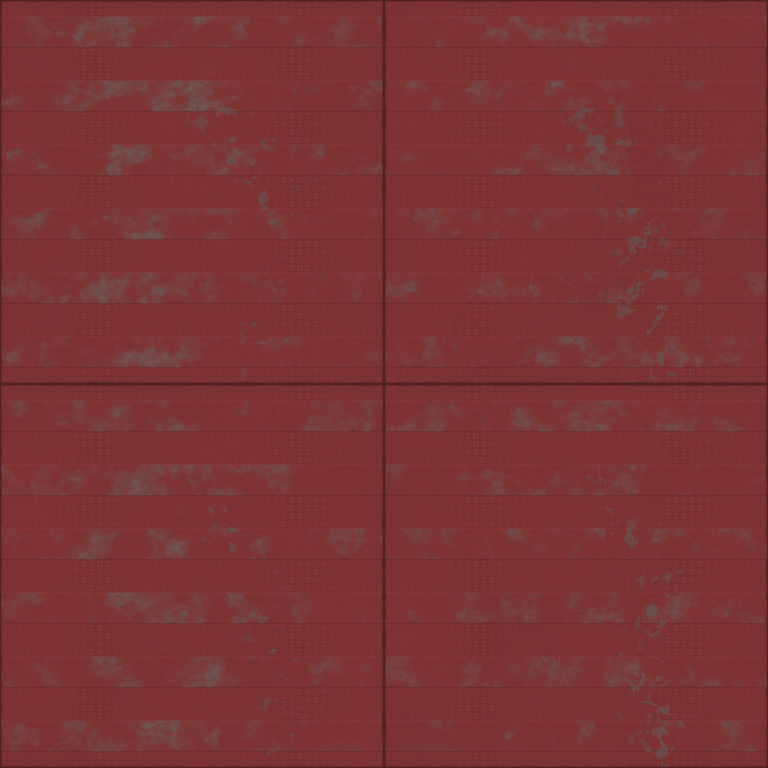
This texture is drawn by a Shadertoy shader. Its source:

```glsl
// Red painted metal panels, two by two, with worn smooth bands between strips of fine square tread.

const float PANELS = 2.0;          // panels across and down
const float BANDS = 6.0;           // smooth bands per panel
const float CELLS = 48.0;          // tread cells per panel side
const float BAND_HALF = 0.24;      // half height of a smooth band, in band periods
const float SEAM_HALF = 0.0038;    // half width of the seams, in panels
const float GROOVE_HALF = 0.07;    // half width of the tread grooves, in cells
const float GROOVE_DEPTH = 0.11;
const float WEAR_STRENGTH = 0.55;
const float CHIP_STRENGTH = 0.55;
const int SCRATCHES = 12;          // scratches per panel
const vec3 PAINT = vec3(0.494, 0.199, 0.199);
const vec3 BARE_METAL = vec3(0.395, 0.400, 0.390);
const vec3 SEAM = vec3(0.310, 0.125, 0.122);

float hash(vec2 p) {
    return fract(sin(dot(p, vec2(127.1, 311.7))) * 43758.545);
}

float noise(vec2 p) {
    vec2 i = floor(p), f = fract(p);
    f = f * f * (3.0 - 2.0 * f);
    return mix(mix(hash(i), hash(i + vec2(1, 0)), f.x),
               mix(hash(i + vec2(0, 1)), hash(i + vec2(1, 1)), f.x), f.y);
}

float fbm(vec2 p) {
    float sum = 0.0, amp = 0.44;
    for (int i = 0; i < 5; i++) {
        sum += amp * noise(p);
        p = mat2(1.6, 1.2, -1.2, 1.6) * p + 7.3;
        amp *= 0.6;
    }
    return sum;
}

float bump(float x, float centre, float width) {
    float d = (x - centre) / width;
    return exp(-d * d);
}

// Smooth line of the given half width at distance d, px is one pixel
float line(float d, float halfWidth, float px) {
    return 1.0 - smoothstep(halfWidth - 0.6 * px, halfWidth + 0.6 * px, abs(d));
}

// Thin curved scratches, mostly left of the panel centre
float scratches(vec2 p, vec2 panel, float px) {
    float sum = 0.0;
    for (int i = 0; i < SCRATCHES; i++) {
        vec2 seed = vec2(float(i), 3.0) + panel * 17.0;
        vec2 start = vec2(0.22 + 0.4 * hash(seed), 0.15 + 0.65 * hash(seed + 5.1));
        float angle = mix(-0.3, 1.8, hash(seed + 9.7));
        float reach = mix(0.04, 0.10, hash(seed + 2.3));
        vec2 dir = vec2(cos(angle), sin(angle)), d = p - start;
        vec2 q = vec2(dot(d, dir), dot(d, vec2(-dir.y, dir.x)));
        float curve = q.y - 2.5 * q.x * q.x;
        sum += line(curve, 0.0012, px) * (1.0 - smoothstep(0.4 * reach, reach, abs(q.x)));
    }
    return min(sum, 1.0);
}

void mainImage(out vec4 fragColor, in vec2 fragCoord) {
    vec2 uv = fragCoord / iResolution.xy;
    uv.y = 1.0 - uv.y;                             // rows count from the top
    vec2 panel = floor(uv * PANELS), p = fract(uv * PANELS);
    float px = PANELS / iResolution.y;
    float rightSide = step(0.5, panel.x);
    vec2 wide = p + panel * 3.7;                   // noise space, distinct per panel

    // Smooth bands, centred in each period
    float row = floor(p.y * BANDS);
    float bandDist = abs(fract(p.y * BANDS) - 0.5) - BAND_HALF;
    float band = 1.0 - smoothstep(-0.6, 0.6, bandDist / (px * BANDS));

    // Broad mottling and fine grain
    vec3 col = PAINT * (0.975 + 0.05 * fbm(wide * 3.0));
    col *= 0.985 + 0.03 * noise(uv * 230.0);

    // Tread: grooves with a lit lip, stronger in some groups of columns
    vec2 cell = fract(p * CELLS + 0.5) - 0.5;
    float cellPx = px * CELLS;
    float groups = max(bump(p.x, 0.25, 0.08), bump(p.x, 0.78, 0.10));
    float edgeRow = 1.0 - smoothstep(0.10, 0.14, bandDist);
    float relief = 0.2 + 0.8 * max(groups, 0.4 * edgeRow);
    relief *= 0.6 + 0.6 * hash(floor(p * CELLS) + panel);
    float groove = max(line(cell.x, GROOVE_HALF, cellPx), line(cell.y, GROOVE_HALF, cellPx));
    float lip = max(line(cell.x - 0.22, 0.07, cellPx), line(cell.y - 0.22, 0.07, cellPx));
    col *= 1.0 + (1.0 - band) * relief * (0.05 * lip - GROOVE_DEPTH * groove);

    // Band rims: light above, dark below
    float rim = line(bandDist, 0.010, px * BANDS);
    col *= 1.0 + rim * (fract(p.y * BANDS) < 0.5 ? 0.07 : -0.09);

    // Rubbed paint on the bands, in patches with some straight ends
    vec2 bandId = vec2(row, 4.0) + panel * 11.0;
    float centre = 0.38 + 0.14 * (hash(bandId) - 0.5) + 0.1 * rightSide;
    float spread = mix(0.15, 0.25, hash(bandId + 2.0));
    float patchTone = hash(vec2(floor(p.x * 7.0 + hash(bandId + 6.0)), row) + panel * 5.0);
    float rub = bump(p.x, centre, spread) * mix(1.0, 0.3 + 0.4 * hash(bandId + 8.0), rightSide);
    rub *= 0.65 + 0.5 * patchTone;
    float grime = fbm(wide * vec2(19.0, 22.0) + row * 2.1);
    float wear = smoothstep(0.49, 0.98, grime + 0.21 * rub) * (0.6 + 0.8 * noise(wide * 95.0));
    col = mix(col, BARE_METAL, clamp(wear * band * WEAR_STRENGTH, 0.0, 0.8));

    // Small chips drifting down the right half, across bands and tread
    float trail = 0.5 + 0.22 * smoothstep(0.1, 0.7, p.y) + 0.12 * (noise(wide * 5.0) - 0.5);
    float chipZone = bump(p.x, trail, 0.10) * smoothstep(0.12, 0.3, p.y);
    float cluster = noise(wide * 11.0 + 3.0) - 0.5;
    float chipField = fbm(wide * 38.0) + 0.16 * cluster + (0.06 + 0.08 * rightSide) * chipZone;
    float chip = smoothstep(0.71, 0.82, chipField);
    col = mix(col, BARE_METAL * 0.93, chip * chipZone * CHIP_STRENGTH);
    float scratch = scratches(p, panel, px) * band * mix(0.08, 0.25, rightSide);
    col = mix(col, BARE_METAL * 1.1, scratch);

    // Slightly uneven dark seams with a soft shadow
    vec2 toEdge = min(p, 1.0 - p);
    toEdge += 0.0016 * (vec2(noise(uv.yx * 90.0), noise(uv * 90.0 + 31.0)) - 0.5);
    float seamDist = max(min(toEdge.x, toEdge.y), 0.0);
    col *= 1.0 - 0.08 * exp(-seamDist / 0.006);
    col = mix(col, SEAM, 0.9 * line(seamDist, SEAM_HALF, px));

    fragColor = vec4(col, 1.0);
}
```
